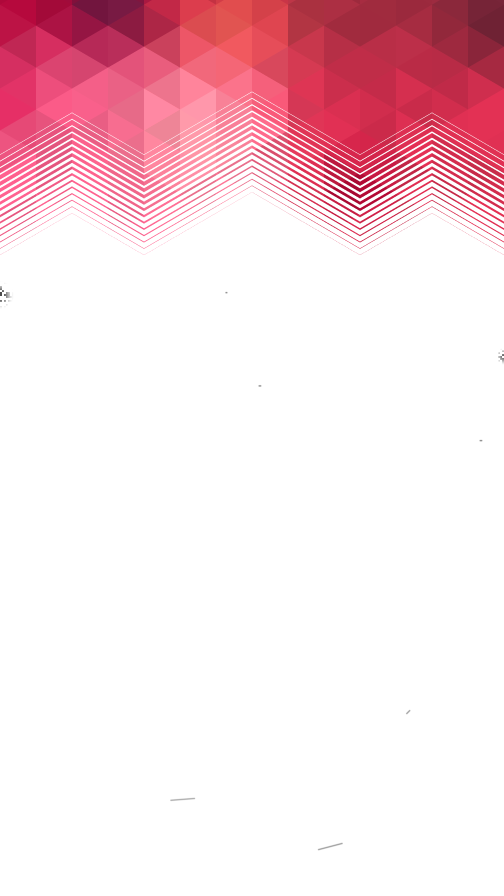
Give the GLSL for this background, as a Shadertoy shader.

```glsl
// A white sheet with a band of red and pink triangles along its top.
// Soft colour glows are sampled once per triangle; zigzag white stripes that
// thicken downwards dissolve the band. One unit is a column, 14 to the width.

float hash(vec2 p) {
    return fract(sin(dot(p, vec2(127.1, 311.7))) * 4375.85);
}

// Blend a soft round glow into a colour
vec3 glow(vec3 base, vec3 tint, vec2 offset, float radius) {
    return mix(base, tint, exp(-dot(offset, offset) / (radius * radius)));
}

// Smooth colour field, y measured down from the top
vec3 field(vec2 p) {
    vec3 pink = mix(vec3(0.67, 0.03, 0.22), vec3(0.96, 0.36, 0.53), smoothstep(0.2, 2.6, p.y));
    vec3 red = mix(vec3(0.64, 0.17, 0.25), vec3(0.84, 0.18, 0.31), smoothstep(0.4, 3.0, p.y));
    vec3 col = mix(pink, red, smoothstep(6.6, 8.5, p.x));
    col = glow(col, vec3(0.86, 0.13, 0.35), p - vec2(0.0, 2.6), 1.1);
    col = glow(col, vec3(0.44, 0.09, 0.26), p - vec2(3.1, 0.0), 1.25);
    col = glow(col, vec3(0.94, 0.34, 0.32), p - vec2(6.4, 0.6), 1.7);
    col = glow(col, vec3(1.00, 0.59, 0.65), p - vec2(5.4, 3.8), 1.9);
    col = glow(col, vec3(0.66, 0.02, 0.19), p - vec2(10.0, 5.3), 1.0);
    return glow(col, vec3(0.40, 0.13, 0.20), p - vec2(14.0, 0.1), 1.5);
}

// Triangles with upright sides: rhombi split along their vertical diagonal
vec3 triangles(vec2 p) {
    float side = 1.165;
    float row = (p.y - 0.13) / side;
    float a = floor(row + 0.5 * p.x);
    float b = floor(row - 0.5 * p.x);
    float halfSide = p.x < a - b ? -1.0 : 1.0;
    vec2 centre = vec2(a - b + halfSide / 3.0, 0.5 * (a + b + 1.0) * side + 0.13);
    float shade = hash(vec2(a, b) + 0.37 * halfSide) - 0.5;
    return field(centre) * (1.0 + 0.15 * shade);
}

// Share of white: zigzag stripes growing until they merge
float stripes(vec2 p) {
    float a = abs(p.x - 7.0);
    float zigzag = 3.0 - abs(a - 3.0) + 2.0 * max(a - 5.0, 0.0);
    float s = (p.y - 2.46 - 0.5825 * zigzag) / 0.18;
    float width = clamp((floor(s) + 1.5) / 17.5, 0.0, 1.0);
    return s < 0.0 ? 0.0 : step(abs(fract(s) - 0.5) * 2.0, width);
}

// Faint pencil stroke
float stroke(vec2 p, vec2 start, vec2 span) {
    vec2 q = p - start;
    float d = length(q - span * clamp(dot(q, span) / dot(span, span), 0.0, 1.0));
    return 1.0 - smoothstep(0.0, 0.035, d);
}

// Cloud of tiny grains
float grains(vec2 p, vec2 centre, float radius) {
    float near = 1.0 - smoothstep(0.0, radius, length(p - centre));
    return near * step(0.6, hash(floor(p * 18.0)));
}

vec3 scene(vec2 p) {
    vec3 col = mix(triangles(p), vec3(1.0), stripes(p));
    float marks = 0.35 * stroke(p, vec2(4.75, 22.23), vec2(0.65, -0.05));
    marks += 0.4 * stroke(p, vec2(8.85, 23.6), vec2(0.65, -0.17));
    marks += 0.4 * stroke(p, vec2(11.3, 19.82), vec2(0.08, -0.08));
    marks += 0.5 * stroke(p, vec2(6.28, 8.13), vec2(0.02, 0.0));
    marks += 0.5 * stroke(p, vec2(7.2, 10.72), vec2(0.04, 0.0));
    marks += 0.5 * stroke(p, vec2(13.34, 12.24), vec2(0.04, 0.0));
    marks += 0.8 * grains(p, vec2(0.0, 8.2), 0.4);
    marks += 0.6 * grains(p, vec2(14.0, 9.9), 0.25);
    return col * (1.0 - min(marks, 0.7));
}

void mainImage(out vec4 fragColor, in vec2 fragCoord) {
    // Average a 4 by 4 grid of samples to smooth every edge
    vec3 sum = vec3(0.0);
    for (int i = 0; i < 16; i++) {
        vec2 jitter = (vec2(i % 4, i / 4) + 0.5) / 4.0 - 0.5;
        vec2 pixel = fragCoord + jitter;
        vec2 p = vec2(pixel.x, iResolution.y - pixel.y) * 14.0 / iResolution.x;
        sum += scene(p);
    }
    fragColor = vec4(sum / 16.0, 1.0);
}
```
